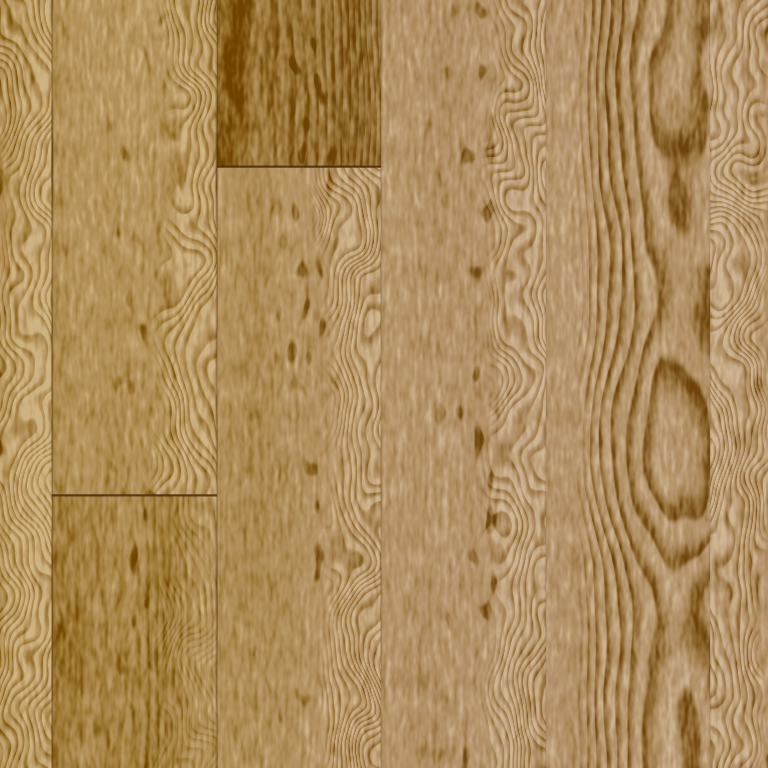
Write a WebGL 1 fragment shader that draws this texture.

```glsl
precision highp float;
// Oak plank floor: staggered boards with fibres, wavy growth rings and arched grain.
uniform vec2 u_resolution;

const float BOARD_WIDTH = 0.2142;
const float BOARD_LENGTH = 2.142;
const float FIRST_SEAM = 0.068;
const float FIRST_JOINT = 0.355;
const float JOINT_STEP = 0.428;

const vec3 UMBER = vec3(0.43, 0.26, 0.04);
const vec3 GOLD = vec3(0.60, 0.46, 0.24);
const vec3 TAN = vec3(0.70, 0.57, 0.41);
const vec3 CREAM = vec3(0.81, 0.71, 0.58);
const vec3 GAP = vec3(0.29, 0.17, 0.05);

vec2 hash2(vec2 p) {
  vec3 q = fract(p.xyx * vec3(0.1031, 0.1030, 0.0973));
  q += dot(q, q.yzx + 33.33);
  return fract((q.xx + q.yz) * q.zy);
}

float cornerSlope(vec2 cell, vec2 offset) {
  return dot(hash2(cell + offset) * 2.0 - 1.0, -offset);
}

// Gradient noise, roughly -1 to 1
float gradientNoise(vec2 p) {
  vec2 i = floor(p), f = p - i;
  vec2 s = f * f * f * (f * (f * 6.0 - 15.0) + 10.0);
  vec2 e = vec2(1.0, 0.0);
  float a = cornerSlope(i, e.yy) + dot(hash2(i) * 2.0 - 1.0, f);
  float b = cornerSlope(i, e.xy) + dot(hash2(i + e.xy) * 2.0 - 1.0, f);
  float c = cornerSlope(i, e.yx) + dot(hash2(i + e.yx) * 2.0 - 1.0, f);
  float d = cornerSlope(i, e.xx) + dot(hash2(i + e.xx) * 2.0 - 1.0, f);
  return 1.6 * mix(mix(a, b, s.x), mix(c, d, s.x), s.y);
}

// 1.0 when two whole numbers agree
float same(float a, float b) {
  return 1.0 - step(0.5, abs(a - b));
}

// Growth ring: slow darkening, then a quick return to pale wood
float ring(float phase) {
  float s = fract(phase);
  return smoothstep(0.25, 0.8, s) * (1.0 - smoothstep(0.82, 1.0, s));
}

float wavyRings(vec2 p) {
  float warp = 7.0 * gradientNoise(p * vec2(5.0, 6.0))
             + 2.6 * gradientNoise(p * vec2(22.0, 17.0));
  return ring(p.x * 85.0 + warp);
}

// Nested arches around a drifting centre line; dx is the distance from it
float archedRings(float dx, vec2 p) {
  dx += 0.014 * gradientNoise(vec2(5.3, p.y * 4.0));
  float rise = 2.2 * gradientNoise(vec2(2.4, p.y * 3.3));
  float wiggle = 0.4 * gradientNoise(p * vec2(24.0, 9.0));
  return ring(380.0 * dx * dx + rise + wiggle);
}

vec3 woodColor(float tone) {
  vec3 c = mix(UMBER, GOLD, smoothstep(0.0, 0.42, tone));
  c = mix(c, TAN, smoothstep(0.3, 0.65, tone));
  return mix(c, CREAM, smoothstep(0.58, 1.0, tone));
}

void main() {
  vec2 p = gl_FragCoord.xy / min(u_resolution.x, u_resolution.y);

  // Board layout
  float across = (p.x - FIRST_SEAM) / BOARD_WIDTH;
  float column = floor(across);
  float u = across - column;
  float along = (p.y - FIRST_JOINT - JOINT_STEP * column) / BOARD_LENGTH;
  float row = floor(along);
  float v = along - row;
  float kind = mod(column - row, 7.0);
  float dark = same(kind, 1.0) * (0.6 + 0.4 * mod(column, 2.0));
  float arched = same(kind, 4.0);
  float side = mix(u, 1.0 - u, same(kind, 5.0));
  vec2 g = p + floor(hash2(vec2(column, row) + 40.0) * 20.0) + 0.37;

  // Fibres, streaks and pores
  float fibre = gradientNoise(g * vec2(150.0, 32.0));
  float fine = gradientNoise(g * vec2(220.0, 80.0));
  float streak = gradientNoise(g * vec2(15.0, 1.3));
  float tone = 0.63 + 0.24 * fibre + 0.14 * fine + 0.16 * streak;

  // Pale wavy band along one side, with dark flecks beside it
  float edge = side + 0.12 * gradientNoise(g * vec2(9.0, 5.0));
  float band = smoothstep(0.6, 0.75, edge) * (1.0 - arched) * (1.0 - dark);
  tone += band * (0.2 - 0.42 * wavyRings(g));
  float fleck = smoothstep(0.3, 0.65, gradientNoise(g * vec2(58.0, 27.0)));
  float nearBand = smoothstep(0.2, 0.55, side) * (1.0 - smoothstep(0.65, 0.8, side));
  tone -= 0.38 * fleck * nearBand * (1.0 - arched);

  // Arched grain
  float centre = mix(0.12, 0.82, arched);
  float arches = archedRings((u - centre) * BOARD_WIDTH, g);
  float reach = arched * smoothstep(0.12, 0.35, u);
  tone += reach * (0.08 - 0.5 * arches);
  tone -= dark * (0.2 + 0.2 * arches + 0.14 * (1.0 - smoothstep(0.0, 0.25, u)));

  // Warmer tint toward the left
  float warm = 1.0 - smoothstep(0.15, 0.65, p.x);
  vec3 color = woodColor(tone) + warm * vec3(0.0, -0.005, -0.065);

  // Gaps between boards
  float seam = BOARD_WIDTH * min(u, 1.0 - u);
  float joint = BOARD_LENGTH * min(v, 1.0 - v);
  float seamWear = (0.15 + 0.45 * warm) * (0.7 + 0.6 * gradientNoise(vec2(column, p.y * 7.0)));
  color = mix(color, GAP, seamWear * (1.0 - smoothstep(0.0003, 0.0024, seam)));
  color = mix(color, GAP, 0.85 * (1.0 - smoothstep(0.0005, 0.0024, joint)));
  gl_FragColor = vec4(clamp(color, 0.0, 1.0), 1.0);
}
```
